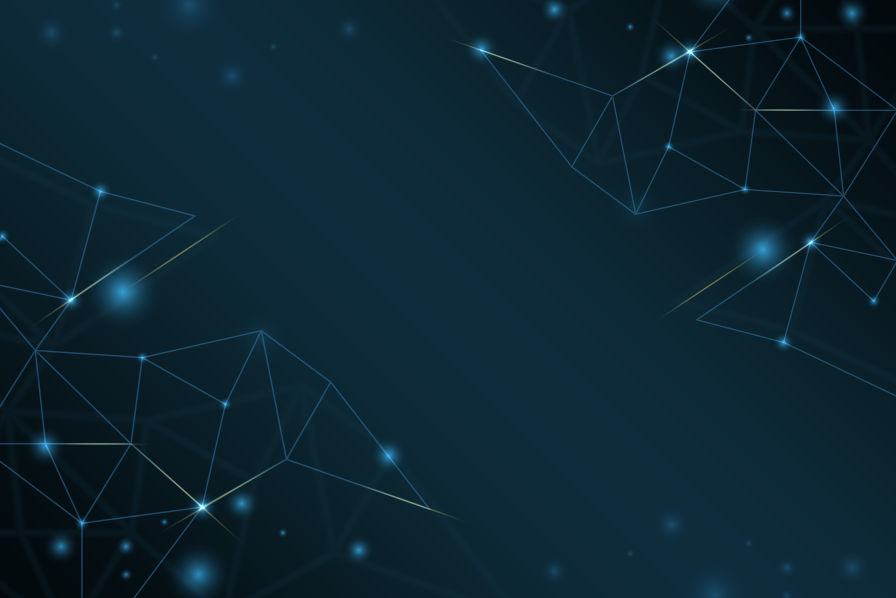
Give the GLSL for this background, as a WebGL 2 fragment shader.

```glsl
#version 300 es
precision highp float;
uniform vec2 u_resolution;
out vec4 outColor;

// Lengths are hundredths of the canvas height
const vec3 BAND_COLOR = vec3(0.057, 0.172, 0.240);
const vec3 SLOPE_COLOR = vec3(0.046, 0.148, 0.192);
const vec3 CORNER_COLOR = vec3(0.010, 0.036, 0.050);
const vec3 LINE_COLOR = vec3(0.20, 0.45, 0.64);
const vec3 GHOST_COLOR = vec3(0.10, 0.24, 0.32);
const vec3 GLOW_COLOR = vec3(0.21, 0.62, 0.84);
const vec3 GOLD_COLOR = vec3(0.80, 0.70, 0.26);
const float LINE_WIDTH = 0.07;
const float LINE_STRENGTH = 0.56;
const float GHOST_WIDTH = 0.85;
const float GHOST_STRENGTH = 0.16;
const float GHOST_SCALE = 1.3;
const float MIRROR_SCALE = 0.92;
const float NODE_STRENGTH = 0.70;
const float DUST_STRENGTH = 0.66;
const float GOLD_STRENGTH = 0.48;
const float DIM_DUST = 0.28;
const float PI = 3.14159;

// Corners of the wire mesh, then strips of corner indices (-1 lifts the pen)
const vec2 NODES[20] = vec2[](
  vec2(5.9, 41.4), vec2(23.8, 40.2), vec2(43.7, 44.7), vec2(55.3, 36.1),
  vec2(71.9, 14.8), vec2(47.9, 23.2), vec2(37.7, 32.4), vec2(33.8, 15.2),
  vec2(21.9, 25.8), vec2(13.7, 12.5), vec2(7.6, 25.8), vec2(11.9, 49.8),
  vec2(32.6, 63.9), vec2(16.8, 68.0), vec2(0.4, 60.5), vec2(-7.8, 79.7),
  vec2(-3.9, 25.8), vec2(13.7, -5.0), vec2(20.1, -3.1), vec2(-3.9, 53.1));
const int STRIP[46] = int[](
  0, 1, 2, 3, 4, 5, 7, 8, 0, 10, 8, 1, 6, 2, 5, 3, -1,
  6, 7, 9, 8, -1, 18, 7, -1, 17, 9, 10, 16, 9, -1,
  16, 0, 11, 12, 13, 15, -1, 13, 11, 14, 19, 0, -1, 11, 19);

// Streaks: both ends. Glows: centre and radius
const vec4 STREAKS[6] = vec4[](
  vec4(26.4, 10.7, 47.9, 23.2), vec4(20.5, 27.1, 41.0, 8.8),
  vec4(7.8, 25.8, 25.4, 25.7), vec4(58.6, 19.5, 78.1, 12.7),
  vec4(4.9, 45.1, 23.4, 57.8), vec4(20.5, 51.2, 40.0, 64.1));
const vec3 NODE_GLOWS[9] = vec3[](
  vec3(20.5, 51.2, 6.0), vec3(7.6, 25.4, 3.2), vec3(33.8, 15.2, 2.6),
  vec3(11.9, 49.8, 2.1), vec3(16.8, 68.0, 1.8), vec3(13.7, 12.5, 1.3),
  vec3(23.8, 40.2, 1.1), vec3(37.7, 32.4, 1.1), vec3(0.4, 60.5, 1.3));
const vec3 DUST[8] = vec3[](
  vec3(10.2, 8.6, 2.8), vec3(21.1, 8.6, 1.6), vec3(60.0, 8.0, 2.3),
  vec3(47.3, 10.9, 0.8), vec3(27.5, 12.7, 0.8), vec3(40.4, 15.8, 2.8),
  vec3(33.2, 3.9, 5.2), vec3(21.1, 3.9, 1.1));

// x: distance to the segment, y: position along it
vec2 segment(vec2 p, vec2 a, vec2 b) {
  vec2 ab = b - a;
  float t = clamp(dot(p - a, ab) / dot(ab, ab), 0.0, 1.0);
  return vec2(length(p - a - ab * t), t);
}

float meshDistance(vec2 p) {
  float d = 1e3;
  for (int i = 1; i < 46; i++) {
    int a = STRIP[i - 1], b = STRIP[i];
    if (a >= 0 && b >= 0) d = min(d, segment(p, NODES[a], NODES[b]).x);
  }
  return d;
}

float glow(vec2 p, vec3 spot) {
  float f = max(1.0 - length(p - spot.xy) / (spot.z * 1.15), 0.0);
  return f * f * (0.8 + 0.35 * f);
}

float dust(vec2 p) {
  float sum = 0.0;
  for (int i = 0; i < 8; i++) sum += glow(p, DUST[i]);
  return sum;
}

// Wire mesh with its large ghost, glowing corners and golden streaks
vec3 cluster(vec3 color, vec2 p, float pixel) {
  vec2 ghostP = (p - vec2(50.4, 35.5)) / GHOST_SCALE + NODES[2];
  float ghost = 1.0 - smoothstep(0.1, GHOST_WIDTH, meshDistance(ghostP));
  color = mix(color, GHOST_COLOR, ghost * GHOST_STRENGTH);
  color += GLOW_COLOR * 0.10 * glow(p, vec3(NODES[2] - vec2(0.0, 1.2), 4.5));

  float line = 1.0 - smoothstep(0.0, LINE_WIDTH + pixel, meshDistance(p));
  color = mix(color, LINE_COLOR, line * LINE_STRENGTH);

  for (int i = 0; i < 9; i++) color += GLOW_COLOR * NODE_STRENGTH * glow(p, NODE_GLOWS[i]);
  for (int i = 0; i < 6; i++) {
    vec2 s = segment(p, STREAKS[i].xy, STREAKS[i].zw);
    float taper = pow(sin(PI * s.y), 1.5);
    float core = 1.0 - smoothstep(0.0, 0.08 + pixel, s.x);
    color += GOLD_COLOR * GOLD_STRENGTH * taper * core;
  }
  return color + 0.4 * glow(p, vec3(NODES[7], 1.2)) + 0.2 * glow(p, vec3(NODES[11], 1.0));
}

void main() {
  float pixel = 100.0 / u_resolution.y;
  vec2 p = gl_FragCoord.xy * pixel;
  vec2 size = u_resolution * pixel;

  // Diagonal band of light fading into two dark corners
  float across = abs(dot(p - 0.5 * size, vec2(1.0))) / (0.5 * (size.x + size.y));
  vec3 color = mix(BAND_COLOR, SLOPE_COLOR, smoothstep(0.02, 0.42, across));
  color = mix(color, CORNER_COLOR, smoothstep(0.22, 1.02, across));

  // The cluster and its half-turned, smaller copy
  color = cluster(color, p, pixel);
  color = cluster(color, (vec2(146.5, 105.3) - p) / MIRROR_SCALE, pixel);

  // Dust in all four corners, dim in two of them
  float bright = dust(p) + dust(vec2(152.7, 106.4) - p);
  float dim = dust(vec2(152.7 - p.x, p.y + 3.5)) + dust(vec2(p.x + 1.6, 103.1 - p.y));
  bright += glow(p, vec3(65.0, 23.8, 2.8)) + glow(p, vec3(80.5, 91.8, 2.6));
  color += GLOW_COLOR * DUST_STRENGTH * (bright + DIM_DUST * dim);

  outColor = vec4(min(color, 1.0), 1.0);
}
```
